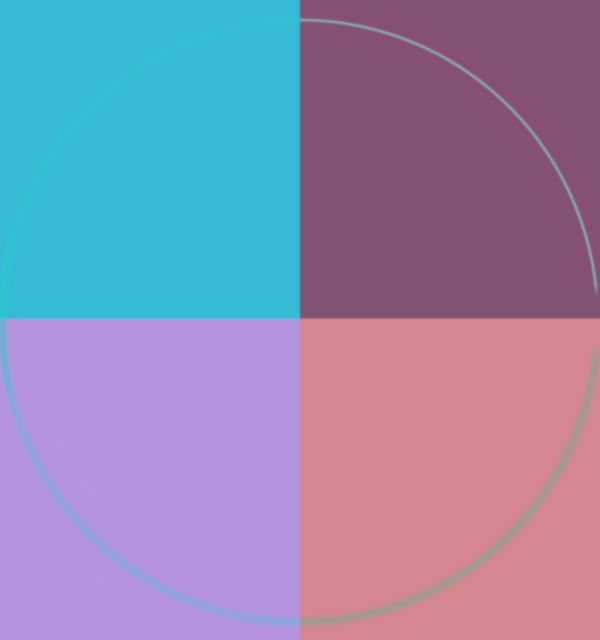
Reproduce this background procedurally as a Shadertoy shader.

```glsl
// Four flat colour quadrants crossed by a soft thin ring that changes tint in each one.

vec2 hash2(vec2 cell) {
    vec2 h = vec2(dot(cell, vec2(127.1, 311.7)), dot(cell, vec2(269.5, 183.3)));
    return fract(sin(h) * 43758.5);
}

// Cellular noise: distance to the nearest scattered point.
float cellular(vec2 p) {
    vec2 cell = floor(p);
    float nearest = 2.0;
    for (int y = -1; y <= 1; y++)
    for (int x = -1; x <= 1; x++) {
        vec2 neighbour = cell + vec2(x, y);
        nearest = min(nearest, length(neighbour + hash2(neighbour) - p));
    }
    return nearest;
}

// Blends one value per quadrant: left/right, then bottom/top.
vec3 quadrants(vec3 topLeft, vec3 topRight, vec3 lowLeft, vec3 lowRight, vec2 side) {
    return mix(mix(lowLeft, lowRight, side.x), mix(topLeft, topRight, side.x), side.y);
}

void mainImage(out vec4 fragColor, in vec2 fragCoord) {
    // Centred coordinates, one unit per canvas width.
    vec2 p = (fragCoord - 0.5 * iResolution.xy) / iResolution.x;
    float pixel = 1.0 / iResolution.x;
    float seam = 0.0025 + 0.5 * pixel;
    vec2 side = smoothstep(-seam, seam, p - vec2(0.0, 0.0025));

    // Background quadrants.
    vec3 color = quadrants(vec3(0.21, 0.73, 0.84), vec3(0.51, 0.32, 0.45),
                           vec3(0.71, 0.58, 0.87), vec3(0.83, 0.53, 0.56), side);

    // Slightly narrow ring, open at its right end.
    vec2 q = (p + vec2(0.0, 0.0014)) * vec2(1.01, 1.0);
    float dist = abs(length(q) - 0.5014);
    float opening = mix(1.0, smoothstep(0.035, 0.065, abs(q.y)), side.x);

    // Faint pink flecks beside the ring.
    vec3 fleck = quadrants(vec3(0.21, 0.73, 0.84), vec3(0.60, 0.28, 0.45),
                           vec3(0.75, 0.56, 0.88), vec3(0.90, 0.49, 0.55), side);
    float speckle = 1.0 - smoothstep(0.1, 0.7, cellular(p * 60.0));
    color = mix(color, fleck, 0.5 * speckle * opening * exp(-dist * 40.0));

    // Ring stroke: narrow at upper right, broad and faint elsewhere.
    vec3 tint = quadrants(vec3(0.18, 0.77, 0.82), vec3(0.53, 0.73, 0.72),
                          vec3(0.50, 0.67, 0.86), vec3(0.56, 0.63, 0.57), side);
    tint = mix(tint, vec3(0.15, 0.81, 0.79), smoothstep(0.48, 0.5, -q.x) * 0.5);
    float narrow = side.x * side.y;
    float spread = mix(0.0075, 0.0029, narrow);
    float stroke = exp(-dist * dist / (spread * spread + 0.1 * pixel * pixel));

    // The upper left arc dissolves toward the top.
    float upperLeft = (1.0 - side.x) * side.y;
    float strength = mix(0.75, 0.65 - 0.35 * smoothstep(0.2, 0.5, q.y), upperLeft);
    color = mix(color, tint, strength * stroke * opening);

    fragColor = vec4(color, 1.0);
}
```
